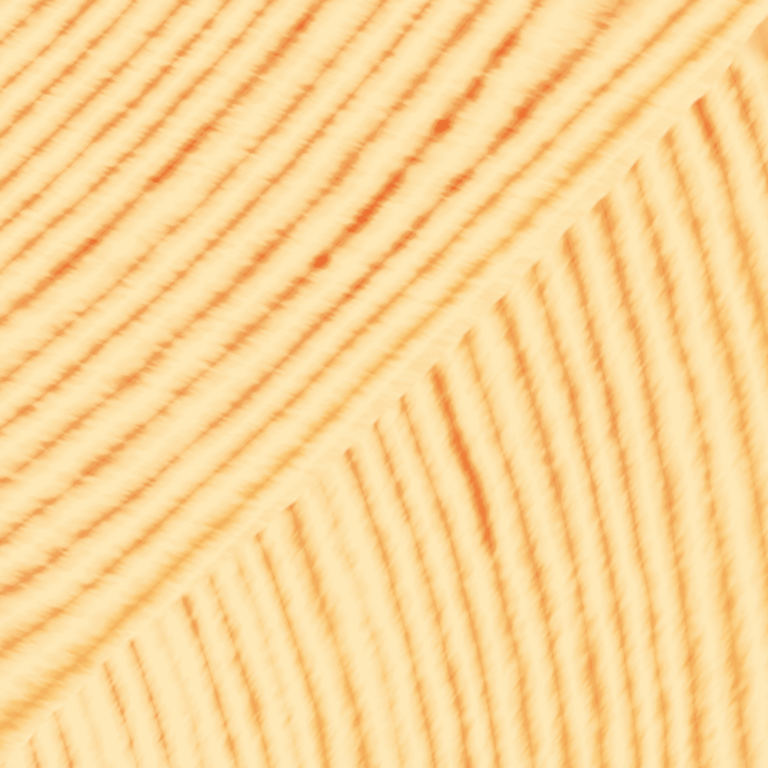
Give the GLSL for this texture, as a WebGL 2 fragment shader.

```glsl
#version 300 es
precision highp float;
// Two layers of cream cotton yarn: a diagonal bundle laid over fanned strands.
uniform vec2 u_resolution;
out vec4 fragColor;

// Yarn colours, from lit crest down to deep gap
const vec3 CREST = vec3(0.995, 0.91, 0.715);
const vec3 CREAM = vec3(0.99, 0.87, 0.64);
const vec3 HONEY = vec3(0.99, 0.82, 0.55);
const vec3 AMBER = vec3(0.97, 0.75, 0.46);
const vec3 GAP   = vec3(0.95, 0.66, 0.36);
const vec3 EMBER = vec3(0.93, 0.46, 0.20);
const vec3 YELLOW = vec3(0.99, 0.80, 0.42);

const float BUNDLE_PITCH = 0.0716;  // vertical spacing of diagonal strands
const float BUNDLE_BOW = 0.45;      // curvature of the diagonal strands
const float FAN_PITCH = 0.043;      // spacing of fanned strands at the bottom
const float FAN_PITCH_RIGHT = 0.060;
const float FAN_TAPER = 0.027;      // narrowing of the right strands as they rise
const float FAN_ANCHOR = 0.911;     // foot of the reference fanned gap
const float FIBRE = 0.30;           // strength of fibre streaks
const float EDGE_SOFT = 0.004;

float hash(vec2 p) {
  return fract(sin(dot(p, vec2(127.1, 311.7))) * 43758.5453);
}

float noise(vec2 p) {
  vec2 i = floor(p), f = fract(p);
  f = f * f * (3.0 - 2.0 * f);
  return mix(mix(hash(i), hash(i + vec2(1, 0)), f.x),
             mix(hash(i + vec2(0, 1)), hash(i + vec2(1, 1)), f.x), f.y);
}

// Noise stretched along a direction
float streaks(vec2 p, vec2 dir, vec2 freq) {
  dir = normalize(dir);
  return noise(vec2(dot(p, dir), dot(p, vec2(-dir.y, dir.x))) * freq);
}

// Soft bump of one variable
float bump(float x, float centre, float width) {
  float d = (x - centre) / width;
  return exp(-d * d);
}

// Soft glow around a line segment
float glow(vec2 p, vec2 a, vec2 b, float radius) {
  vec2 ab = b - a;
  float t = clamp(dot(p - a, ab) / dot(ab, ab), 0.0, 1.0);
  return bump(length(p - a - ab * t), 0.0, radius);
}

// Distance from the nearest gap: 0 in the gap, 1 on the crest
float crest(float k) {
  return 2.0 * abs(k - floor(k + 0.5));
}

vec3 yarnRamp(float h) {
  vec3 c = mix(EMBER, GAP, smoothstep(-0.35, 0.02, h));
  c = mix(c, AMBER, smoothstep(0.02, 0.16, h));
  c = mix(c, HONEY, smoothstep(0.14, 0.31, h));
  c = mix(c, CREAM, smoothstep(0.27, 0.52, h));
  return mix(c, CREST, smoothstep(0.50, 0.96, h));
}

// Strand number of the diagonal bundle, whole numbers lie in the gaps
float bundleIndex(vec2 p) {
  float d = p.y - p.x;
  float a = 0.5 * (p.x + p.y - 1.0);
  float bow = BUNDLE_BOW * clamp(d / 0.24, 0.0, 1.0) * a * a;
  d -= a > 0.0 ? bow * smoothstep(0.10, 0.28, d) : bow;
  // Uneven packing of the strands
  float packing = 0.2 * bump(d, 0.167, 0.078) - 0.2 * bump(d, 0.382, 0.065)
                - 0.42 * bump(d, 0.596, 0.117) + 0.3 * smoothstep(0.80, 0.93, d)
                + 0.06 * bump(d, 0.03, 0.03);
  return (d + 0.039) / BUNDLE_PITCH + packing;
}

// Strand number of the fan: strands lean left as they rise
float fanIndex(vec2 p) {
  float lean = p.y * (0.065 + 0.15 * p.y);
  float spread = p.y * (0.28 + 0.40 * p.y);
  float m = (FAN_ANCHOR - p.x - lean) / (1.0 + spread);
  float packing = 0.13 * bump(m, 0.10, 0.05) - 0.12 * bump(m, 0.25, 0.03)
                - 0.25 * bump(m, 0.475, 0.04);
  return m < 0.0 ? m / (FAN_PITCH_RIGHT - FAN_TAPER * p.y) : m / FAN_PITCH + packing;
}

vec3 bundle(vec2 p) {
  float k = bundleIndex(p) + 0.08 * (noise(p * 16.0) - 0.5);
  float along = p.x + p.y, gap = floor(k + 0.5);
  float h = k < 0.5 ? max(crest(k), 0.72) : crest(k);
  float fibre = streaks(p, vec2(1.0, -0.22), vec2(34.0, 125.0));
  float fine = streaks(p, vec2(1.0, -0.35), vec2(80.0, 260.0));
  h += FIBRE * (fibre - 0.5) + 0.20 * (fine - 0.5);
  h += 0.16 * (noise(vec2(along * 9.0, gap * 7.3)) - 0.4);
  // Ember flecks where the deeper layer shows through
  float heat = 0.9 * glow(p, vec2(0.42, 0.65), vec2(0.74, 0.97), 0.06)
             + 0.7 * glow(p, vec2(0.28, 0.61), vec2(0.38, 0.71), 0.03)
             + glow(p, vec2(0.39, 0.97), vec2(0.42, 1.0), 0.025)
             + 0.6 * glow(p, vec2(0.03, 0.60), vec2(0.30, 0.87), 0.025)
             + 0.6 * glow(p, vec2(0.88, 0.95), vec2(0.90, 0.99), 0.025);
  float fleck = smoothstep(0.35, 0.75, noise(vec2(along * 24.0, gap * 5.7 + 2.0)));
  fleck = max(fleck, glow(p, vec2(0.475, 0.71), vec2(0.51, 0.75), 0.025));
  h -= min(heat, 1.0) * (0.06 + 0.40 * fleck) * (1.0 - smoothstep(0.05, 0.55, crest(k)));
  float warm = (1.0 - smoothstep(1.4, 2.6, k)) * (1.0 - smoothstep(0.1, 0.6, h));
  return mix(yarnRamp(h), YELLOW, 0.4 * warm);
}

vec3 fan(vec2 p, float depth) {
  float k = fanIndex(p) + 0.10 * (noise(p * vec2(24.0, 14.0)) - 0.5);
  float gap = floor(k + 0.5), h = crest(k);
  // Every third gap on the far left is packed tight and shallow
  float tight = step(8.5, gap) * (1.0 - step(0.5, mod(gap, 3.0)));
  h = mix(h, 0.45 + 0.55 * h, 0.7 * tight);
  float fibre = streaks(p, vec2(0.5, 0.85), vec2(45.0, 130.0));
  float fine = streaks(p, vec2(0.6, 0.8), vec2(90.0, 270.0));
  h += FIBRE * (fibre - 0.5) + 0.20 * (fine - 0.5);
  h += 0.20 * (noise(vec2(p.y * 8.0, gap * 3.7)) - 0.4);
  h += 0.16 * (1.0 - smoothstep(0.10, 0.55, p.x)) - 0.08 * exp(-depth * 45.0);
  float heat = glow(p, vec2(0.572, 0.50), vec2(0.635, 0.30), 0.022)
             + 0.8 * glow(p, vec2(0.90, 0.87), vec2(0.92, 0.82), 0.025)
             + 0.5 * glow(p, vec2(0.66, 0.59), vec2(0.68, 0.53), 0.02);
  h -= 0.32 * heat * (1.0 - smoothstep(0.1, 0.7, crest(k)));
  float warm = noise(p * 5.0 + 8.0) * (1.0 - smoothstep(0.1, 0.7, h));
  vec3 c = mix(yarnRamp(h), YELLOW, 0.4 * warm);
  return mix(c, AMBER, 0.8 * glow(p, vec2(0.99, 0.95), vec2(1.0, 0.99), 0.022));
}

void main() {
  vec2 p = gl_FragCoord.xy / u_resolution;
  // Lower rim of the bundle, with a slightly fuzzy outline
  float rim = p.x - 0.04 * smoothstep(0.1, 0.45, p.x) + 0.02 * smoothstep(0.92, 1.0, p.x);
  float above = p.y - rim + 0.006 * (noise(p * 60.0) - 0.5);
  float cover = smoothstep(-EDGE_SOFT, EDGE_SOFT, above);
  fragColor = vec4(mix(fan(p, max(-above, 0.0)), bundle(p), cover), 1.0);
}
```
